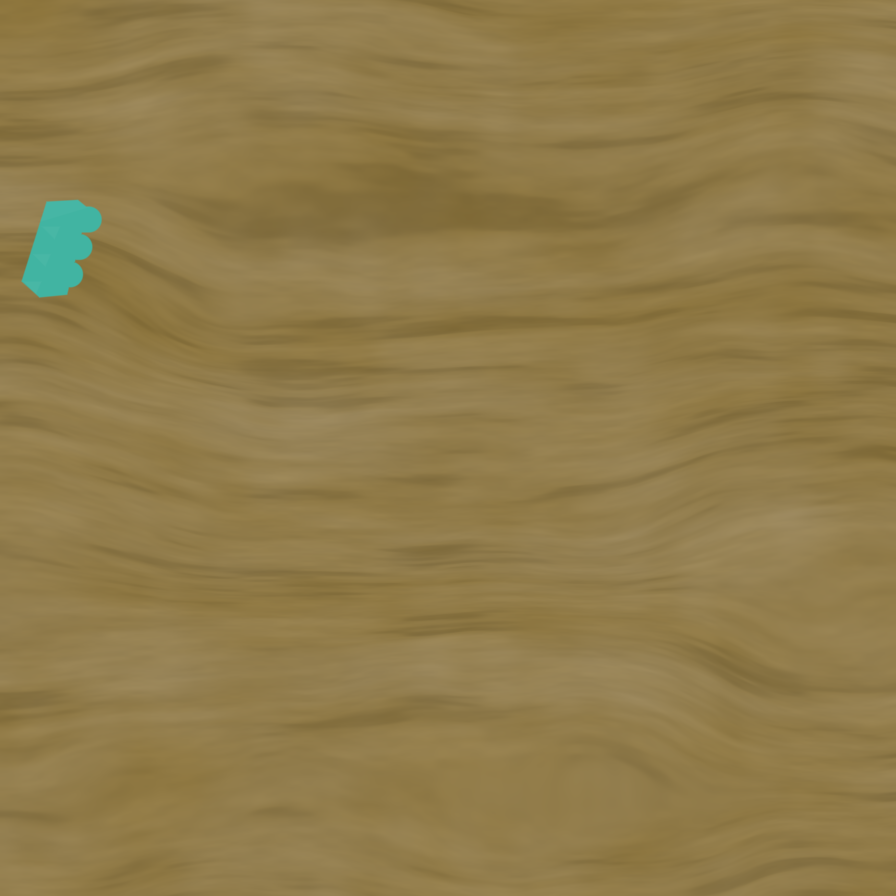
This texture is drawn by a Shadertoy shader. Its source:

```glsl
// Pale varnished wood with soft, wavy horizontal grain and a small teal studded block.
// The grain is stretched value noise in a warped domain; the block is a convex
// outline built from half planes, joined with three rounded studs.

const vec3 GREY_TAN = vec3(0.567, 0.497, 0.345);
const vec3 AMBER = vec3(0.562, 0.463, 0.225);
const vec3 TEAL = vec3(0.255, 0.705, 0.635);
const vec3 PALE_TEAL = vec3(0.315, 0.730, 0.665);

float hash(vec2 p) {
    vec3 q = fract(vec3(p.xyx) * 0.1031);
    q += dot(q, q.yzx + 33.33);
    return fract((q.x + q.y) * q.z);
}

float noise(vec2 p) {
    vec2 cell = floor(p);
    vec2 f = fract(p);
    f = f * f * f * (f * (f * 6.0 - 15.0) + 10.0);
    float low = mix(hash(cell), hash(cell + vec2(1, 0)), f.x);
    float high = mix(hash(cell + vec2(0, 1)), hash(cell + vec2(1, 1)), f.x);
    return mix(low, high, f.y);
}

float fbm(vec2 p, int octaves) {
    float sum = 0.0, total = 0.0, weight = 1.0;
    for (int i = 0; i < octaves; i++) {
        sum += weight * noise(p);
        total += weight;
        weight *= 0.55;
        p = p * 1.93 + vec2(17.3, 41.7);
    }
    return sum / total;
}

// Bends the straight fibres into waves and shallow arches
vec2 warpGrain(vec2 p) {
    float broad = noise(p * vec2(3.2, 4.5) + 12.0) - 0.5;
    float ripple = noise(p * vec2(9.0, 13.0) + 31.0) - 0.5;
    return p + vec2(0.0, 0.115 * broad + 0.016 * ripple);
}

vec3 woodColor(vec2 p) {
    vec2 g = warpGrain(p);
    float band = fbm(g * vec2(2.6, 15.0) + 5.0, 3) - 0.5;
    float streak = fbm(g * vec2(6.0, 58.0) + 70.0, 3) - 0.5;
    float fibre = fbm(g * vec2(38.0, 190.0) + 150.0, 2) - 0.5;
    float cloud = fbm(p * vec2(6.0, 8.0) + 220.0, 3) - 0.5;
    float fleck = noise(p * vec2(27.0, 15.0) + 90.0) - 0.5;

    float warmth = 0.5 + 0.75 * band + 0.40 * streak - 0.50 * cloud - 0.12 * fleck;
    float vein = smoothstep(0.08, 0.30, streak + 0.25 * band);
    float light = 1.01 - 0.13 * streak - 0.07 * band - 0.06 * vein;
    light += 0.045 * fibre + 0.06 * cloud + 0.02 * fleck;
    return mix(GREY_TAN, AMBER, clamp(warmth, 0.0, 1.0)) * light;
}

// Signed distance to the line a-b, negative on its right side
float halfPlane(vec2 p, vec2 a, vec2 b) {
    vec2 along = normalize(b - a);
    return dot(p - a, vec2(-along.y, along.x));
}

float capsule(vec2 p, vec2 a, vec2 b, float radius) {
    vec2 ab = b - a;
    float t = clamp(dot(p - a, ab) / dot(ab, ab), 0.0, 1.0);
    return length(p - a - ab * t) - radius;
}

float triangle(vec2 p, vec2 a, vec2 b, vec2 c) {
    return max(halfPlane(p, a, b), max(halfPlane(p, b, c), halfPlane(p, c, a)));
}

float coverage(float dist, float blur) {
    return smoothstep(blur, -blur, dist);
}

float blockBody(vec2 p) {
    vec2 corners[6] = vec2[6](
        vec2(0.052, 0.775), vec2(0.087, 0.777), vec2(0.098, 0.768),
        vec2(0.075, 0.671), vec2(0.044, 0.668), vec2(0.024, 0.686));
    float dist = -1.0;
    for (int i = 0; i < 6; i++) {
        dist = max(dist, halfPlane(p, corners[i], corners[(i + 1) % 6]));
    }
    return dist;
}

vec3 drawBlock(vec3 base, vec2 p, float blur) {
    float dist = blockBody(p);
    float facets = 0.35 * coverage(0.757 - p.y + 0.3 * (p.x - 0.06), blur);
    for (int i = 0; i < 3; i++) {
        vec2 shift = vec2(-0.0104, -0.0306) * float(i);
        vec2 stud = vec2(0.099, 0.755) + shift;
        dist = min(dist, capsule(p, stud - vec2(0.016, 0.0), stud, 0.0145));
        vec2 tip = vec2(0.047, 0.747) + shift;
        float facet = triangle(p, tip, tip + vec2(0.020, 0.0), tip + vec2(0.014, -0.014));
        facets += 0.45 * coverage(facet, blur);
    }
    vec3 paint = mix(TEAL, PALE_TEAL, min(facets, 1.0));
    return mix(base, paint, coverage(dist, blur));
}

void mainImage(out vec4 fragColor, in vec2 fragCoord) {
    vec2 uv = fragCoord / iResolution.xy;
    float blur = 1.0 / iResolution.y;
    vec3 color = drawBlock(woodColor(uv), uv, blur);
    fragColor = vec4(color, 1.0);
}
```
